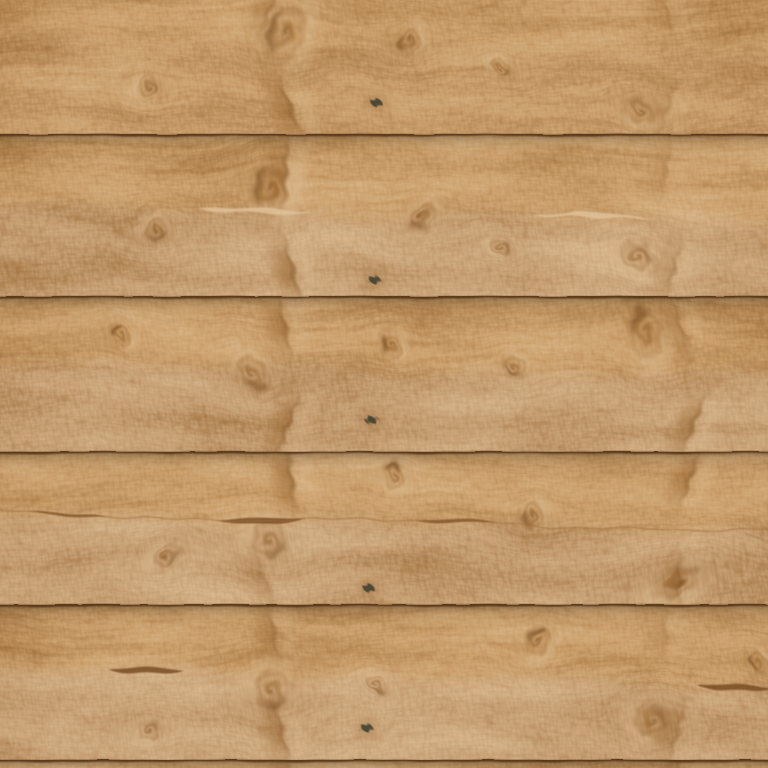
Give the GLSL for this texture, as a three.js fragment shader.

```glsl
varying vec2 vUv;

vec2 hash2(vec2 p) {
  return fract(sin(vec2(dot(p, vec2(41.3, 89.1)), dot(p, vec2(69.5, 27.7)))) * 4375.5);
}

// Cellular noise: distance to the nearest scattered point, centred on zero
float cells(vec2 p) {
  vec2 cell = floor(p), f = p - cell;
  float nearest = 2.0;
  for (int j = -1; j <= 1; j++)
    for (int i = -1; i <= 1; i++) {
      vec2 o = vec2(float(i), float(j));
      nearest = min(nearest, length(o + hash2(cell + o) - f));
    }
  return nearest - 0.5;
}

// 1 inside the radius, fading to 0 across a soft edge
float inside(float d, float radius, float soft) {
  return 1.0 - smoothstep(radius - soft, radius + soft, d);
}

// Height of the lower edge of each board
float seam(float i) {
  return 0.0105 + 0.198 * i + 0.0014 * i * i + 0.003 * sin(1.6 * i);
}

void main() {
  vec3 honey = vec3(0.79, 0.62, 0.415);
  vec3 sand = vec3(0.775, 0.625, 0.455);
  vec3 pale = vec3(0.88, 0.76, 0.60);
  vec3 toffee = vec3(0.62, 0.43, 0.23);
  vec3 umber = vec3(0.45, 0.28, 0.12);

  // Boards with slightly uneven edges
  float x = vUv.x;
  float y = vUv.y + 0.0004 * sin(x * 37.0) + 0.0003 * sin(x * 113.0 + 2.0);
  float board = -1.0;
  for (int i = 0; i < 5; i++) board += step(seam(float(i)), y);
  float h = y - seam(board);
  float top = seam(board + 1.0) - y;
  vec2 p = vec2(x, h);

  // Knots: blurred, slanted ovals in loose columns, which bend the grain
  float bend = 0.0, stain = 0.0, eye = 0.0, glow = 0.0;
  vec2 ragged = vec2(sin(h * 210.0 + x * 90.0), sin(x * 240.0 - h * 130.0)) * 0.002;
  for (int j = 0; j < 6; j++) {
    float k = float(j);
    vec2 r = hash2(vec2(k + 3.0, board * 7.0 + 11.0));
    float big = abs(cos(1.05 * (k - 1.0)));
    float size = 0.005 + 0.016 * big * (0.6 + 0.6 * r.x);
    vec2 q = p + ragged - vec2(0.19 + 0.165 * k + 0.07 * (r.x - 0.5), 0.03 + 0.14 * r.y);
    q /= size * vec2(1.0, 0.8 + 0.9 * big * r.y);
    q.x -= (r.x - 0.5) * 1.2 * q.y;
    float angle = atan(q.y, q.x + 0.0001);
    float d = length(q);
    float side = sin(angle + r.y * 6.3);
    bend += q.y * size * exp(-d * d * 0.14);
    stain += exp(-d * d * 0.8) * (0.4 + 0.2 * sin(d * 9.0 + angle + r.y * 6.0));
    eye += exp(-d * d * 9.0) * 0.35 * r.x;
    eye += exp(-pow((d - 0.9) * 3.6, 2.0)) * smoothstep(0.2, 1.0, side) * (0.2 + 0.4 * r.y);
    glow += exp(-pow((d - 1.5) * 1.8, 2.0)) * smoothstep(-0.2, 1.0, -side) * 0.45;
  }

  // Slanted tongues of darker wood in two columns, pale along one side
  for (int j = 0; j < 4; j++) {
    float k = float(j);
    vec2 r = hash2(vec2(board + 5.0, k * 3.0 + 2.0));
    float rise = h - 0.035 - 0.13 * mod(k, 2.0);
    float u = x + ragged.x - 0.35 - 0.53 * step(1.5, k) - 0.05 * (r.x - 0.5) - (r.y - 0.5) * 0.9 * rise;
    float reach = exp(-rise * rise * 900.0) * (0.3 + 0.7 * r.x);
    stain += 0.55 * reach * smoothstep(-0.03, 0.0, u) * inside(u, 0.009, 0.004);
    eye += 0.3 * reach * exp(-pow((u - 0.007) / 0.004, 2.0));
    glow += 0.4 * reach * exp(-pow((u - 0.026) / 0.012, 2.0));
  }

  // Wavy border between the smooth upper part and the rough lower part
  float split = 0.119 - 0.022 * x + 0.003 * sin(x * 11.0 + board * 2.0) + 0.0015 * sin(x * 31.0 + board);
  float upper = smoothstep(-0.018, 0.018, h - split + 0.005 * sin(x * 23.0 + board));
  upper = max(upper, 0.8 * step(3.5, board));

  // Broad tones, grain, fibres and saw marks
  float flow = h - 0.7 * bend + 0.007 * sin(x * 7.0 + board * 2.4) + 0.003 * sin(x * 19.0 + board);
  float grain = sin(flow * 310.0 + 1.5 * sin(x * 9.0 + flow * 60.0))
    + 0.6 * sin(flow * 570.0 + 2.0 * sin(x * 13.0 + board));
  grain *= 0.5 + 0.5 * sin(x * 11.0 + flow * 45.0 + board);
  float patches = sin(x * 8.0 + flow * 33.0 + board * 1.9) * sin(x * 5.0 - flow * 51.0 + board)
    + 0.6 * sin(x * 21.0 + 2.0 * sin(flow * 40.0 + board)) * sin(flow * 75.0 + x * 6.0 + board * 3.0);
  vec2 s = vec2(x, flow + board * 5.37 + 9.0);
  float mottle = cells(s * vec2(13.0, 38.0));
  float fibre = cells(s * vec2(38.0, 210.0)) + 0.7 * cells(s * vec2(110.0, 230.0));
  float saw = cells(vec2(s.x + 0.15 * h, s.y) * vec2(215.0, 70.0));
  float shade = 0.03 + mix(0.03, 0.09, upper) * grain + 0.23 * patches + 0.28 * mottle
    + 0.3 * fibre + mix(0.38, 0.3, upper) * saw + 0.13 * step(3.5, board)
    + 0.16 * smoothstep(0.10, 0.2, h) * (0.5 + sin(x * 3.0 + board * 2.2 + 1.0))
    - 0.14 * (1.0 - upper) * sin(x * 4.0 + board * 1.7)
    + 0.2 * exp(-pow(x * 14.0, 2.0)) + 0.12 * exp(-pow((1.0 - x) * 14.0, 2.0));

  vec3 color = mix(sand, honey, upper);
  color = mix(color, toffee, clamp(shade, 0.0, 1.0));
  color = mix(color, pale, clamp(-shade, 0.0, 1.0));
  color = mix(color, pale, min(glow, 0.5));
  color = mix(color, vec3(0.59, 0.39, 0.18), clamp(stain, 0.0, 0.75));
  color = mix(color, umber, clamp(eye, 0.0, 0.65));

  // Cracks on the two lowest boards, raised splinters on the fourth
  float low = step(-0.5, board) * step(board, 1.5);
  float open = smoothstep(0.9 - 0.9 * board, 1.0, cos((8.2 + 16.4 * board) * (x - 0.19 - 0.15 * board)));
  open *= low * exp(-12.0 * max(board, 0.0) * pow(x - 0.36, 2.0));
  float away = abs(h - split + 0.001 * sin(x * 90.0));
  color = mix(color, umber, 0.8 * inside(away, 0.0038 * open, 0.002) * smoothstep(0.02, 0.3, open));
  color = mix(color, toffee, 0.5 * low * board * inside(away, 0.001, 0.002));
  float lift = step(2.5, board) * step(board, 3.5) * smoothstep(0.3, 1.0, cos(14.3 * (x - 0.77)));
  float sliver = inside(away, (0.003 + 0.0012 * sin(x * 75.0)) * lift, 0.0022);
  color = mix(color, pale, 0.85 * sliver * smoothstep(0.0, 0.5, lift));

  // One nail per board
  vec2 n = p - vec2(0.477 + 0.0033 * board, 0.031 + 0.01 * cos(3.1416 * board));
  color = mix(color, toffee, 0.4 * exp(-dot(n, n) * 5000.0));
  float head = length(n * vec2(0.7, 1.1)) + 0.0012 * sin(n.x * 600.0 + n.y * 500.0 + board * 2.0);
  color = mix(color, vec3(0.23, 0.24, 0.19), 0.85 * inside(head, 0.0052, 0.002));

  // Soft shadow under the overlapping board, thin gap and worn lip
  color *= 1.0 - 0.36 * exp(-top / 0.0075);
  color = mix(color, vec3(0.33, 0.20, 0.09), 0.85 * inside(top, 0.0024 + 0.0005 * sin(x * 23.0 + board), 0.0019));
  color = mix(color, umber, 0.6 * inside(h, 0.0008, 0.0014));

  gl_FragColor = vec4(color, 1.0);
}
```
